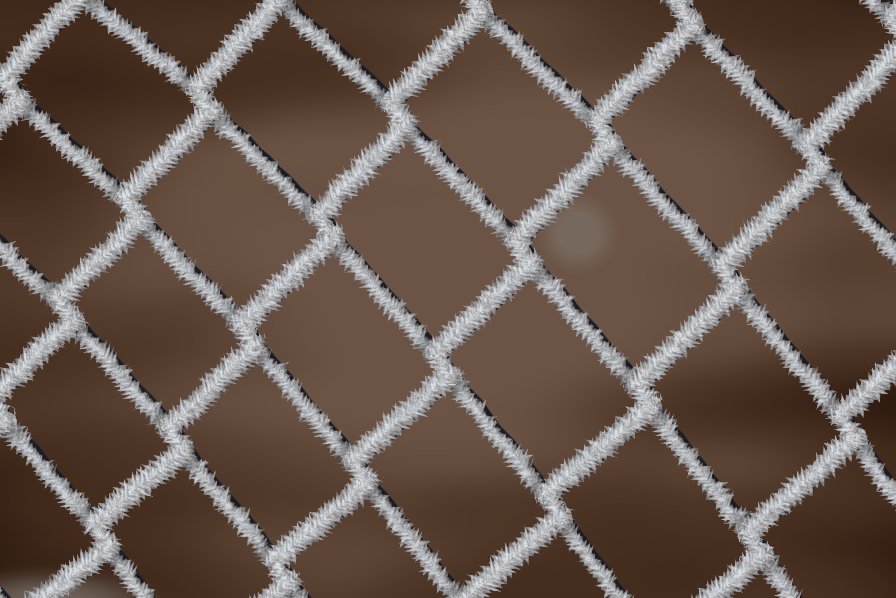
Write a Shadertoy shader that draws this pattern.

```glsl
// Hoarfrost on a chain-link fence, seen at a slant before a blurred brown field.
// A gently curved grid of knots is inverted by Newton steps; nearby strands are
// capsules edged with hashed ice needles, over a dark wire that shows where bare.

#define RISING_R 0.0175    // frost half width of the front strands
#define FALLING_R 0.0130   // frost half width of the rear strands
#define WIRE_R 0.0068      // bare wire half width
#define NEEDLE 0.0150      // longest ice needle
#define PITCH 0.0085       // spacing of needles along a strand
#define KNOT_JITTER 0.007  // irregularity of the mesh
#define HOOK_TOP vec2(-0.014, -0.028)
#define HOOK_END vec2(0.008, 0.012)
#define ICE_SHADE vec3(0.43, 0.41, 0.41)
#define ICE_LIGHT vec3(0.86, 0.88, 0.90)
#define WIRE_COLOR vec3(0.10, 0.11, 0.14)

float hash(vec2 p) {
    vec3 q = fract(vec3(p.xyx) * 0.1031);
    q += dot(q, q.yzx + 33.33);
    return fract((q.x + q.y) * q.z);
}

vec2 gradient(vec2 cell) {
    float angle = 6.2832 * hash(cell);
    return vec2(cos(angle), sin(angle));
}

float gradientNoise(vec2 p) {
    vec2 i = floor(p), f = p - i;
    vec2 w = f * f * f * (f * (f * 6.0 - 15.0) + 10.0);
    vec2 e = vec2(1.0, 0.0);
    float low = mix(dot(gradient(i), f), dot(gradient(i + e), f - e), w.x);
    float high = mix(dot(gradient(i + e.yx), f - e.yx),
                     dot(gradient(i + e.xx), f - e.xx), w.x);
    return mix(low, high, w.y);
}

// Mesh coordinates to canvas position, y pointing down
vec2 meshToCanvas(vec2 g) {
    return vec2(0.342 + g.x * (0.209 - 0.004 * g.x - 0.010 * g.y) - 0.115 * g.y,
                0.176 + g.x * (0.205 + 0.007 * g.x) + g.y * (0.184 - 0.004 * g.y));
}

vec2 canvasToMesh(vec2 p) {
    vec2 g = vec2(1.5, 0.0);
    for (int k = 0; k < 5; k++) {
        mat2 slope = mat2(0.209 - 0.008 * g.x - 0.010 * g.y, 0.205 + 0.014 * g.x,
                          -0.115 - 0.010 * g.x, 0.184 - 0.008 * g.y);
        g += inverse(slope) * (p - meshToCanvas(g));
    }
    return g;
}

vec2 knot(vec2 id) {
    vec2 jitter = vec2(hash(id + 40.0), hash(id + 73.0)) - 0.5;
    return meshToCanvas(id) + KNOT_JITTER * jitter;
}

float needle(float u, float seed) {
    float tip = 1.0 - abs(2.0 * fract(u) - 1.0);
    return tip * (0.25 + 0.75 * hash(vec2(floor(u) + 200.0, seed)));
}

// Merges one strand into layer = (frost edge distance, frost tone, wire distance)
void addStrand(inout vec3 layer, vec2 p, vec2 a, vec2 b, float r, float bare, float seed) {
    vec2 q = p - a, t = b - a;
    float len = length(t);
    t /= len;
    float s = dot(q, t), c = t.x * q.y - t.y * q.x;
    float beyond = s - clamp(s, 0.0, len);
    if (length(vec2(beyond, c)) > r + NEEDLE + 0.02) return;
    c += 0.004 * gradientNoise(vec2(s * 22.0, seed));
    float dist = length(vec2(beyond, c)), side = c < 0.0 ? 1.0 : 0.0;

    // Frost thins in patches on the sheltered side
    float patches = smoothstep(-0.35, 0.3, gradientNoise(vec2(s * 45.0, seed + 9.5)));
    float thin = bare * patches * smoothstep(0.004, -0.006, c) ;
    float lean = abs(c);
    float spikes = max(needle((s + 0.6 * lean) / PITCH, seed + 50.0 * side),
                       needle((s - 0.5 * lean) / (1.45 * PITCH), seed + 50.0 * side + 7.0));
    float edge = dist - r * (0.8 - 0.55 * thin) - NEEDLE * spikes * (1.0 - 0.6 * thin);

    float wire = length(vec2(beyond, c + 0.55 * r)) - WIRE_R;
    layer.z = min(layer.z, wire);
    if (edge < layer.x) {
        float grain = gradientNoise(vec2((s + 0.6 * lean) * 230.0, c * 75.0 + seed));
        float crumbs = gradientNoise(vec2(s, c) * 330.0 + seed);
        float body = smoothstep(0.0, 0.85 * r, -edge);
        layer.xy = vec2(edge, 0.32 + 0.46 * body + 0.55 * grain + 0.28 * crumbs - 0.12 * side);
    }
}

vec3 background(vec2 p) {
    vec2 e = (p - vec2(0.82, 0.48)) / vec2(0.88, 0.56);
    float tone = 1.12 * exp(-dot(e, e));
    tone += 0.40 * gradientNoise(p * vec2(1.7, 4.5) + 3.7);
    tone += 0.14 * gradientNoise(p * vec2(4.0, 9.0) + 11.2);
    float band = (p.y - 0.67) / 0.08;
    tone -= 0.36 * exp(-band * band) * smoothstep(0.75, 1.2, p.x);
    tone = clamp(tone, 0.0, 1.1);
    vec3 color = mix(vec3(0.15, 0.07, 0.035), vec3(0.28, 0.19, 0.13), smoothstep(0.0, 0.5, tone));
    color = mix(color, vec3(0.42, 0.33, 0.27), smoothstep(0.4, 1.0, tone));
    // Soft out-of-focus highlights
    float spot = 1.0 - smoothstep(0.025, 0.075, length(p - vec2(0.967, 0.39)));
    float corner = 1.0 - smoothstep(0.2, 1.0, length((p - vec2(0.08, 1.01)) / vec2(0.22, 0.07)));
    return mix(color, vec3(0.50, 0.46, 0.43), max(0.6 * spot, 0.75 * corner));
}

vec3 paint(vec3 color, vec3 layer, float px, float shade) {
    color = mix(color, WIRE_COLOR, 1.0 - smoothstep(-px, px, layer.z));
    vec3 ice = mix(ICE_SHADE, ICE_LIGHT, clamp(layer.y, 0.0, 1.0)) * shade;
    return mix(color, ice, 1.0 - smoothstep(-1.3 * px, 1.3 * px, layer.x));
}

void mainImage(out vec4 fragColor, in vec2 fragCoord) {
    float px = 1.0 / iResolution.y;
    vec2 p = vec2(fragCoord.x, iResolution.y - fragCoord.y) * px;
    vec2 nearest = floor(canvasToMesh(p) + 0.5);
    vec3 rising = vec3(1.0), falling = vec3(1.0);
    for (int y = -1; y <= 1; y++)
    for (int x = -1; x <= 1; x++) {
        vec2 id = nearest + vec2(x, y);
        vec2 here = knot(id), below = knot(id + vec2(0, 1)), right = knot(id + vec2(1, 0));
        float seed = 100.0 + 13.0 * id.x + 3.7 * id.y;
        addStrand(falling, p, here + HOOK_END, right + 0.6 * HOOK_TOP, FALLING_R, 0.85, seed);
        addStrand(rising, p, here + HOOK_END, below + HOOK_TOP, RISING_R, 0.25, seed + 31.0);
        addStrand(rising, p, here + HOOK_TOP, here + HOOK_END, 0.85 * RISING_R, 0.9, seed + 57.0);
    }
    float contact = mix(0.7, 0.95, smoothstep(0.0, 0.025, rising.x));
    vec3 color = paint(background(p), falling, px, contact);
    color = paint(color, rising, px, 1.0);
    fragColor = vec4(color, 1.0);
}
```
